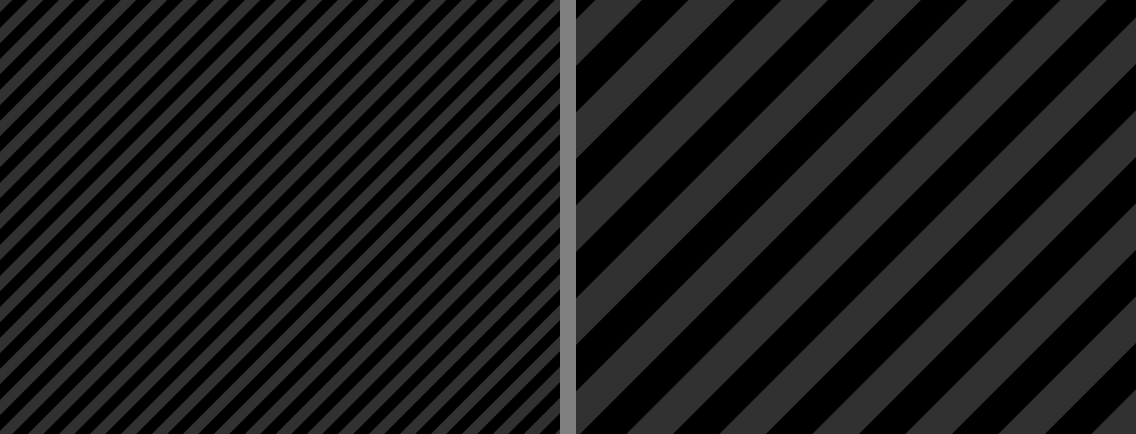
Left: the whole. Right: its middle third, enlarged.
This pattern is drawn by a Shadertoy shader. Its source:

```glsl
// Even diagonal stripes, charcoal on black, rising to the right at 45 degrees.
// A coordinate across the stripes is repeated with fract, and the distance
// to each band's edge gives a smooth one-pixel blend.

const vec3 GROUND_COLOR = vec3(0.0);
const vec3 STRIPE_COLOR = vec3(0.196, 0.191, 0.191);
const float PERIOD = 20.0 / 396.0;   // stripe spacing, in canvas heights
const float STRIPE_SHARE = 0.5;      // part of each period that is charcoal
const float STRIPE_CENTER = 0.147;   // offset of a stripe's middle, in periods
const float EDGE_PIXELS = 1.1;       // width of the edge blend
const vec2 ACROSS = vec2(0.70710678, -0.70710678);

// Signed distance to the nearest stripe's edge, in periods; negative inside.
float stripeDistance(float across) {
    float fromCenter = abs(fract(across - STRIPE_CENTER + 0.5) - 0.5);
    return fromCenter - 0.5 * STRIPE_SHARE;
}

void mainImage(out vec4 fragColor, in vec2 fragCoord) {
    vec2 position = fragCoord / iResolution.y;
    float dist = stripeDistance(dot(position, ACROSS) / PERIOD);

    // Linear coverage over the width of the edge
    float edgeWidth = EDGE_PIXELS / (iResolution.y * PERIOD);
    float coverage = clamp(0.5 - dist / edgeWidth, 0.0, 1.0);

    fragColor = vec4(mix(GROUND_COLOR, STRIPE_COLOR, coverage), 1.0);
}
```
